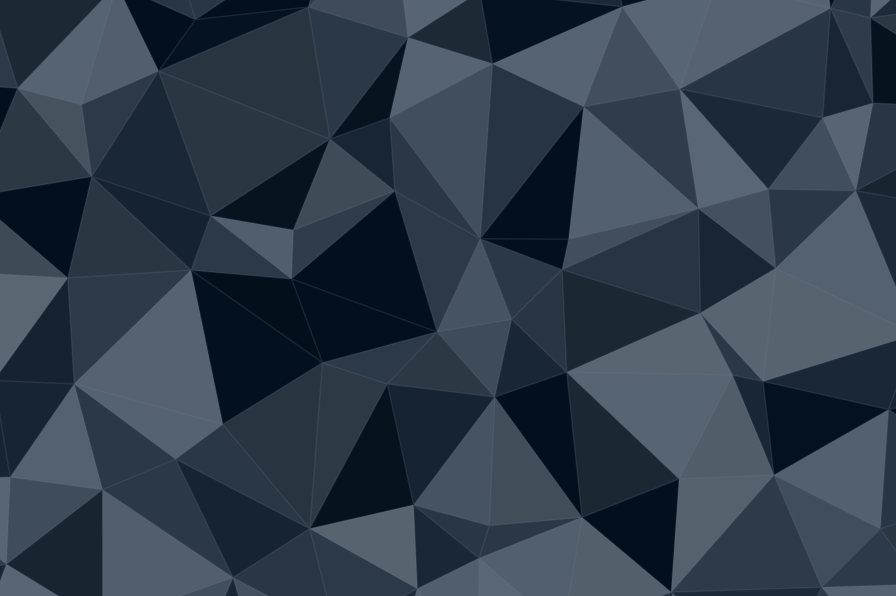
This background is drawn by a WebGL 2 fragment shader. Its source:

```glsl
#version 300 es
precision highp float;
// Low-poly backdrop of flat slate-blue triangles with faint pale seams.
// A jittered grid gives the vertices; each cell is a quad cut along a diagonal,
// and every triangle near the pixel is blended by its edge coverage.

uniform vec2 u_resolution;
out vec4 fragColor;

const float ROWS = 6.0;             // grid cells per canvas height
const float JITTER = 0.41;          // vertex shift, below 0.5 so quads stay simple
const float SEAM_HALF_WIDTH = 0.007;
const float SEAM_STRENGTH = 0.2;
const vec3 DARKEST = vec3(0.01, 0.06, 0.11);
const vec3 SEAM_COLOR = vec3(0.42, 0.48, 0.54);

float hash(vec2 p) {
    return fract(sin(dot(p, vec2(127.1, 311.7))) * 43758.5453);
}

float cross2(vec2 a, vec2 b) {
    return a.x * b.y - a.y * b.x;
}

vec2 gridVertex(vec2 id) {
    vec2 shift = vec2(hash(id + 3.7), hash(id + 41.3)) * 2.0 - 1.0;
    return id + JITTER * shift;
}

// Signed distance to the line a-b, positive on its left
float leftOf(vec2 p, vec2 a, vec2 b) {
    vec2 edge = b - a;
    return cross2(edge, p - a) / length(edge);
}

// Positive inside a counter-clockwise triangle, zero on its outline
float triangleDepth(vec2 p, vec2 a, vec2 b, vec2 c) {
    return min(leftOf(p, a, b), min(leftOf(p, b, c), leftOf(p, c, a)));
}

// True when diagonal a-c separates b (right) from d (left)
bool splitsQuad(vec2 a, vec2 b, vec2 c, vec2 d) {
    return cross2(c - a, b - a) < 0.0 && cross2(c - a, d - a) > 0.0;
}

// Evenly spread tone pick per triangle, loosened by the hash
vec3 facetColor(vec2 cell, float side) {
    float spread = dot(cell, vec2(0.7549, 0.5698)) + 0.38 * side;
    float pick = fract(spread + 0.4 * hash(cell + 17.0 * side + 5.1));
    float tone = pick < 0.15 ? 0.0
               : pick < 0.32 ? 0.09
               : pick < 0.64 ? 0.16
               : pick < 0.77 ? 0.25 : 0.325;
    float variation = 0.035 * (hash(cell + 29.0 * side + 9.4) - 0.5);
    return DARKEST + max(tone + variation, 0.0);
}

// Adds one facet to the weighted colour sum and to the seam mask
void addFacet(float depth, vec3 color, float pixel, inout vec4 sum, inout float seam) {
    float coverage = clamp(0.5 + depth / pixel, 0.0, 1.0);
    sum += vec4(color, 1.0) * coverage;
    seam = max(seam, clamp(0.5 + (SEAM_HALF_WIDTH - abs(depth)) / pixel, 0.0, 1.0));
}

void main() {
    float pixel = ROWS / u_resolution.y;
    vec2 p = gl_FragCoord.xy * pixel;
    vec4 sum = vec4(0.0);
    float seam = 0.0;

    for (int y = -1; y <= 1; y++) {
        for (int x = -1; x <= 1; x++) {
            vec2 cell = floor(p) + vec2(x, y);
            vec2 a = gridVertex(cell);
            vec2 b = gridVertex(cell + vec2(1.0, 0.0));
            vec2 c = gridVertex(cell + vec2(1.0, 1.0));
            vec2 d = gridVertex(cell + vec2(0.0, 1.0));

            // Cut along the shorter diagonal that lies inside the quad
            bool validAC = splitsQuad(a, b, c, d);
            bool validBD = splitsQuad(b, c, d, a);
            bool cutAC = validAC && (!validBD || distance(a, c) < distance(b, d));
            float first = cutAC ? triangleDepth(p, a, b, c) : triangleDepth(p, a, b, d);
            float second = cutAC ? triangleDepth(p, a, c, d) : triangleDepth(p, b, c, d);

            addFacet(first, facetColor(cell, 0.0), pixel, sum, seam);
            addFacet(second, facetColor(cell, 1.0), pixel, sum, seam);
        }
    }

    vec3 color = sum.rgb / max(sum.a, 0.001);
    fragColor = vec4(mix(color, SEAM_COLOR, SEAM_STRENGTH * seam), 1.0);
}
```
